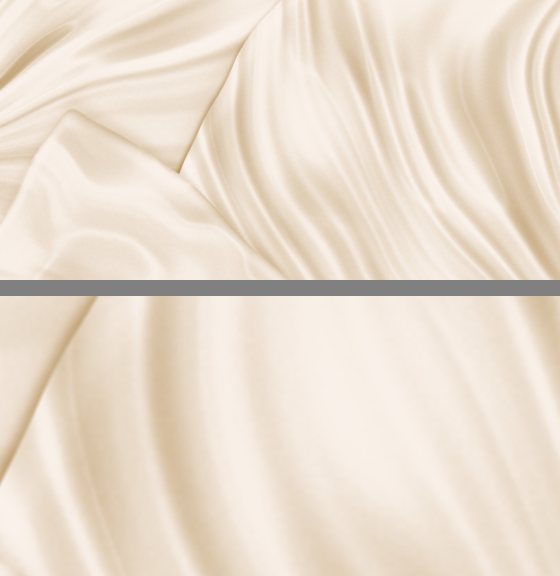
Top, the full canvas; bottom, a detail of the centre.
Give the GLSL for this texture, as a WebGL 1 fragment shader.

```glsl
precision highp float;
// Cream satin in soft folds, built from three overlapping sheets of cloth:
// a fan of pleats at upper left, long drapes at right, and a loose swell below.
// Each sheet bends the plane into fold coordinates and shades it with noise.
uniform vec2 u_resolution;

const vec3 SHADE = vec3(0.84, 0.75, 0.63);
const vec3 LIGHT = vec3(0.96, 0.92, 0.88);

float hash(vec2 p) {
  vec3 q = fract(p.xyx * 0.1031);
  q += dot(q, q.yzx + 33.33);
  return fract((q.x + q.y) * q.z);
}

float noise(vec2 p) {
  vec2 i = floor(p);
  vec2 f = fract(p);
  f = f * f * f * (f * (f * 6.0 - 15.0) + 10.0);
  float low = mix(hash(i), hash(i + vec2(1.0, 0.0)), f.x);
  float high = mix(hash(i + vec2(0.0, 1.0)), hash(i + vec2(1.0, 1.0)), f.x);
  return mix(low, high, f.y);
}

float bell(float x, float width) {
  return exp(-x * x / (width * width));
}

vec2 warp(vec2 p, float scale, float amount) {
  vec2 n = vec2(noise(p * scale + 3.7), noise(p * scale + 41.3));
  return p + amount * (n - 0.5);
}

// Tone of rippled satin; q.x runs across the folds, q.y along them
float satin(vec2 q, float contrast) {
  float broad = noise(q);
  float fine = noise(q * vec2(2.3, 1.5) + 17.0);
  float glint = bell(broad - 0.6, 0.06);
  return 0.79 + contrast * (0.8 * (broad - 0.5) + 0.5 * (fine - 0.5) + 0.22 * glint);
}

// Pleats that spread from a point beyond the left side
float fanTone(vec2 p) {
  vec2 ray = warp(p, 2.5, 0.06) - vec2(-0.4, 0.45);
  float angle = atan(ray.y, ray.x);
  float reach = length(ray);
  float pleated = smoothstep(0.26, 0.42, angle);
  float tone = satin(vec2(angle * 15.0, reach * 1.9), mix(0.45, 1.05, pleated));
  float nearSide = 1.0 - smoothstep(0.5, 1.2, reach);
  tone += 0.25 * bell(angle - 0.35, 0.02) - 0.4 * bell(angle - 0.31, 0.016);
  tone -= nearSide * (0.7 * bell(angle - 0.62, 0.05) + 0.5 * bell(angle - 0.01, 0.03));
  return tone + 0.06;
}

// Long folds that lean in from the top, then sweep down to the right
float drapeTone(vec2 p) {
  vec2 w = warp(p, 2.8, 0.08);
  float fall = 1.0 - w.y;
  float bulge = 0.05 * (0.5 + 0.5 * cos((w.x - 0.95) * 10.5)) * sin(3.1416 * fall);
  float leanLeft = 0.22 * (1.0 - smoothstep(0.75, 1.3, w.x)) * w.y * w.y;
  float leanRight = 0.3 * smoothstep(1.3, 1.95, w.x) * w.y * w.y * w.y;
  float across = w.x - 0.22 * fall - 0.27 * fall * fall + bulge - leanLeft - leanRight;
  float tone = satin(vec2(across * 10.0, fall * 2.0 + 5.0), 0.7) + 0.11;
  tone += 0.35 * (noise(w * 3.7 + 8.0) - 0.5);
  for (int i = 0; i < 15; i++) {
    float id = float(i);
    float center = 0.42 + 0.105 * id + 0.07 * (hash(vec2(id, 4.0)) - 0.5);
    float size = 0.6 + 0.8 * hash(vec2(id, 9.0));
    float strength = smoothstep(0.15, 0.8, noise(vec2(fall * 2.5, id * 7.0 + 0.5)));
    float side = (across - center) / size;
    tone += strength * (0.36 * bell(side, 0.014) - 0.5 * bell(side - 0.042, 0.03));
  }
  return tone;
}

// Loose cloth with wide, slanting ripples and a rolled upper border
float swellTone(vec2 p, float depth) {
  vec2 w = warp(p, 4.5, 0.16);
  float across = dot(w, vec2(0.55, 0.84));
  float along = dot(w, vec2(0.84, -0.55));
  float tone = satin(vec2(across * 10.0, along * 3.6 + 2.0), 0.75) + 0.06;
  return tone + 0.18 * bell(depth - 0.035, 0.018) - 0.35 * bell(depth, 0.012);
}

float creaseX(float y) {
  float rise = y - 0.375;
  return 0.64 + 0.4 * rise + 0.28 * rise * rise;
}

float swellTop(float x) {
  float s = x - 0.25;
  return 0.64 + 0.46 * s - 1.14 * sqrt(s * s + 0.0006) - 0.25 * max(x - 0.64, 0.0);
}

// Widens the tonal range, easing the brightest sheen into near white
float grade(float tone) {
  float t = 0.76 + 1.35 * (tone - 0.86);
  float excess = max(t - 0.95, 0.0);
  return max(min(t, 0.95) + 0.22 * (1.0 - exp(-excess / 0.22)), -1.0);
}

void main() {
  vec2 p = gl_FragCoord.xy / u_resolution.y;

  // Signed distances to the borders between sheets
  vec2 bent = warp(p, 5.0, 0.03);
  float beyond = bent.x - creaseX(bent.y);
  float depth = (swellTop(bent.x) - bent.y) / 1.3;

  // Fan, with the deep crease cast on it by the drapes
  float creaseDepth = mix(0.9, 0.4, smoothstep(0.5, 0.95, p.y));
  float fan = fanTone(p) - creaseDepth * bell(beyond, 0.014) - 0.2 * bell(beyond, 0.06);
  float drape = drapeTone(p) + 0.15 * bell(beyond - 0.04, 0.03);
  float tone = mix(fan, drape, smoothstep(-0.004, 0.004, beyond));

  // Swell on top, with its soft shadow
  tone -= mix(0.15, 0.35, smoothstep(0.2, 0.35, p.x)) * bell(depth, 0.03);
  tone = mix(tone, swellTone(p, depth), smoothstep(-0.004, 0.004, depth));

  // Faint weave, then colour
  tone += 0.05 * (noise(p * 150.0) - 0.5);
  gl_FragColor = vec4(mix(SHADE, LIGHT, grade(tone)), 1.0);
}
```
